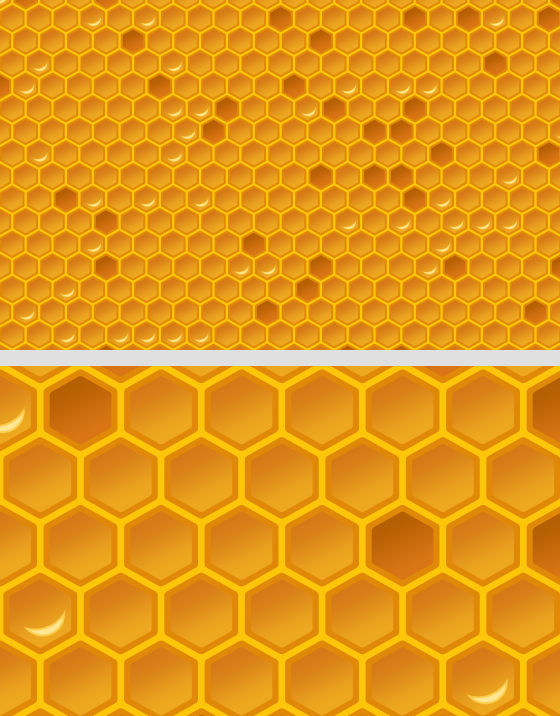
Top: the whole. Bottom: its middle third, enlarged.
Give the GLSL for this pattern, as a Shadertoy shader.

```glsl
// Honeycomb of amber wax cells, some dark and some with a glossy crescent of honey.

// Random value from 0 to 1 for a cell index
float hash(vec2 p) {
    vec3 q = fract(p.xyx * vec3(0.1031, 0.1030, 0.0973));
    q += dot(q, q.yzx + 33.33);
    return fract((q.x + q.y) * q.z);
}

// Signed distance to a pointy-top hexagon with rounded corners
float hexagon(vec2 p, float apothem, float corner) {
    vec2 k = vec2(-0.866025, 0.5);
    float r = apothem - corner;
    p = abs(p.yx);
    p = p.yx;
    p = p.yx - 2.0 * min(dot(k, p.yx), 0.0) * k;
    p -= vec2(clamp(p.x, -0.57735 * r, 0.57735 * r), r);
    return length(p) * sign(p.y) - corner;
}

// Signed distance to a crescent cupped toward the upper left
float crescent(vec2 p) {
    float outer = length(p - vec2(0.03, -0.018)) - 0.276;
    float inner = length(p - vec2(-0.066, 0.222)) - 0.4145;
    return max(outer, -inner);
}

// Antialiased coverage of a distance field
float cover(float d, float pixel) {
    return clamp(0.5 - d / pixel, 0.0, 1.0);
}

void mainImage(out vec4 fragColor, in vec2 fragCoord) {
    // Cell units: one unit between neighbours in a row
    vec2 uv = fragCoord / iResolution.y;
    vec2 p = (uv - vec2(0.15, 0.8828)) / vec2(0.07667, 0.06455) * vec2(1.0, 0.866025);
    float pixel = 1.0 / (0.07667 * iResolution.y);

    // Nearest centre of two interleaved rectangular grids
    vec2 grid = vec2(1.0, 1.73205);
    vec2 idA = round(p / grid);
    vec2 idB = floor(p / grid) + 0.5;
    vec2 a = p - idA * grid;
    vec2 b = p - idB * grid;
    bool useA = dot(a, a) < dot(b, b);
    vec2 local = useA ? a : b;
    vec2 id = 2.0 * (useA ? idA : idB) + 100.0;

    // Each cell is plain, dark or glossy
    float kind = hash(id);
    float dark = step(kind, 0.11);
    float glossy = step(0.895, kind);

    // Yellow wall, then orange rim
    vec3 color = vec3(0.995, 0.775, 0.04);
    color = mix(color, vec3(0.88, 0.535, 0.03), cover(hexagon(local, 0.459, 0.06), pixel));

    // Hollow shaded from upper left to lower right
    float shade = smoothstep(-0.38, 0.36, dot(local, vec2(0.45, -0.89)));
    vec3 honey = mix(vec3(0.835, 0.475, 0.09), vec3(0.93, 0.66, 0.125), shade);
    vec3 shadow = mix(vec3(0.71, 0.37, 0.01), vec3(0.85, 0.46, 0.08), shade);
    color = mix(color, mix(honey, shadow, dark), cover(hexagon(local, 0.383, 0.05), pixel));

    // Crescent highlight with a paler core
    float glint = crescent(local);
    color = mix(color, vec3(0.98, 0.80, 0.30), glossy * cover(glint, pixel));
    color = mix(color, vec3(1.0, 0.90, 0.58), glossy * cover(glint + 0.025, pixel));

    fragColor = vec4(color, 1.0);
}
```
